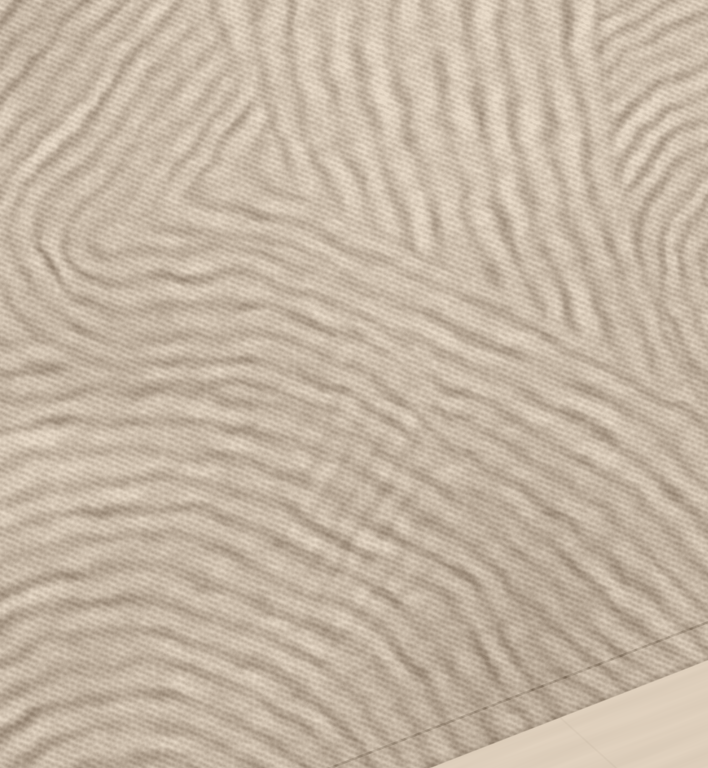
This texture is drawn by a WebGL 2 fragment shader. Its source:

```glsl
#version 300 es
precision highp float;

uniform vec2 u_resolution;
out vec4 outColor;

const float TAU = 6.2831853;
const vec3 SHADOW = vec3(0.60, 0.535, 0.465);
const vec3 LIGHT = vec3(0.88, 0.825, 0.755);
const vec3 FLOOR = vec3(0.87, 0.81, 0.735);

vec2 hash2(vec2 cell) {
    vec3 q = fract(cell.xyx * vec3(0.1031, 0.1030, 0.0973));
    q += dot(q, q.yzx + 33.33);
    return fract((q.xx + q.yz) * q.zy);
}

// Distance to the nearest scattered point
float cellular(vec2 p) {
    vec2 cell = floor(p), f = fract(p);
    float nearest = 2.0;
    for (int j = -1; j <= 1; j++)
        for (int i = -1; i <= 1; i++) {
            vec2 o = vec2(i, j);
            vec2 d = o + hash2(cell + o) - f;
            nearest = min(nearest, dot(d, d));
        }
    return sqrt(nearest);
}

float layeredSines(vec2 p) {
    float sum = 0.0, amp = 0.5;
    for (int i = 0; i < 4; i++) {
        sum += amp * sin(p.x + 1.3 * sin(p.y)) * cos(0.8 * p.y + 0.5);
        p = mat2(1.5, 1.1, -1.1, 1.5) * p + 1.7;
        amp *= 0.55;
    }
    return sum;
}

float segmentDistance(vec2 p, vec2 a, vec2 b) {
    vec2 ab = b - a;
    return length(p - a - ab * clamp(dot(p - a, ab) / dot(ab, ab), 0.0, 1.0));
}

float smoothMin(float a, float b, float k) {
    float h = max(k - abs(a - b), 0.0) / k;
    return min(a, b) - 0.25 * h * h * k;
}

// Broad crests with narrow troughs whose depth varies along each line
float ridge(float field, float frequency, float along) {
    float phase = field * frequency;
    float trough = pow(0.5 + 0.5 * sin(TAU * phase), 1.7);
    float depth = 0.95 + 0.9 * layeredSines(vec2(phase * 2.1, along * 21.0));
    return (0.8 - 2.0 * trough) * clamp(depth, 0.15, 1.7);
}

float side(float d, float softness) {
    return smoothstep(-softness, softness, d);
}

float spot(vec2 p, vec2 center, vec2 size) {
    vec2 d = (p - center) / size;
    return exp(-dot(d, d));
}

// Swept bands of raked ridges, joined along soft seams
float rakedRelief(vec2 p, float wobble) {
    float t = 1.0 - p.y, along = p.x - p.y;
    vec2 bend = vec2(0.143, 0.687);
    float droop = max(0.0, p.x - 0.28);
    vec2 lifted = p + vec2(0.0, 1.7 * droop * droop);
    float hook = smoothMin(segmentDistance(p, bend, vec2(0.45, 1.09)),
                           segmentDistance(lifted, bend, vec2(0.8, 0.687)), 0.06);
    float arch = length(p - vec2(0.17, -0.194));
    float fan = p.x - 0.5 * t * t - 0.25 * t * (0.8 - p.x);
    float across = p.x - 0.44;
    float slope = 0.45 + 0.6 * max(0.0, 0.45 - p.y);
    float sweep = p.y + slope * across + 0.15 * across * across;
    float whorl = length(p - vec2(1.04, 0.648));

    float left = mix(ridge(arch + wobble, 25.0, along),
                     ridge(hook + wobble, 29.0, along),
                     side(p.y - 0.56 + 0.25 * p.x, 0.04));
    float lower = mix(left, ridge(sweep + wobble, 25.0, along),
                      side(p.x - 0.43 - 0.5 * (t - 0.27), 0.035));
    float upper = mix(left, ridge(fan + wobble, 22.0, along),
                      side(p.x - 0.25 - 0.6 * t, 0.03));
    upper = mix(upper, ridge(whorl + wobble, 34.0, along),
                side(p.x - 0.78 - 0.5 * t * t, 0.014));
    return mix(lower, upper, side(sweep - 0.72, 0.02));
}

// Fine diagonal weave, tighter toward the top
float twill(vec2 p) {
    float n = dot(p, vec2(0.38, 0.92));
    return sin(TAU * 120.0 * n * (1.0 + 0.12 * n));
}

vec3 clothColor(vec2 p) {
    float wobble = 0.016 * layeredSines(p * 13.0) + 0.007 * layeredSines(p * 47.0);
    float wear = smoothstep(0.1, 0.75, cellular(p * 13.0 + wobble * 30.0));
    wear *= 1.0 - 0.6 * spot(p, vec2(0.25, 0.75), vec2(0.10, 0.07));
    float tone = 0.62 + 0.14 * (p.y - 0.5);
    tone += 0.27 * mix(0.4, 1.0, wear) * rakedRelief(p, wobble);

    // Cross creases over the lower arch
    vec2 q = p - vec2(0.17, -0.194);
    float crease = ridge(atan(q.x, q.y) + wobble, 19.0, length(q) * 2.0);
    tone += 0.10 * crease * spot(p, vec2(0.48, 0.34), vec2(0.10, 0.17));

    // Broad light and shade
    tone += 0.11 * spot(p, vec2(0.57, 0.86), vec2(0.28, 0.22));
    tone += 0.11 * spot(p, vec2(0.05, 0.38), vec2(0.14, 0.07));
    tone -= 0.13 * spot(p, vec2(0.68, 0.20), vec2(0.18, 0.20));
    tone -= 0.10 * spot(p, vec2(0.0, 0.98), vec2(0.12, 0.12));
    tone -= 0.08 * spot(p, vec2(0.12, 0.50), vec2(0.20, 0.04));
    tone += 0.07 * layeredSines(p * 9.0 + 2.0);

    // Weave and fibres
    tone += 0.115 * twill(p) + 0.30 * (cellular(p * 175.0) - 0.47);
    tone += 0.13 * layeredSines(p * vec2(75.0, 120.0));
    return mix(SHADOW, LIGHT, clamp(tone, -0.1, 1.1));
}

vec3 floorColor(vec2 p, float edge) {
    float grain = layeredSines(vec2(edge * 190.0, p.x * 9.0));
    float joint = smoothstep(0.003, 0.0, abs(p.y - 0.065 + 0.9 * (p.x - 0.73)));
    return FLOOR + 0.018 * grain - 0.025 * joint;
}

void main() {
    vec2 p = gl_FragCoord.xy / u_resolution.y;
    float pixel = 1.0 / u_resolution.y;
    float edge = 0.93 * (p.y - 0.388 * (p.x - 0.56));
    float hem = 0.93 * (p.y - 0.386 * (p.x - 0.43));

    vec3 cloth = clothColor(p);
    float stitch = 1.0 - smoothstep(0.0005, 0.0005 + 1.5 * pixel, abs(hem));
    cloth -= 0.13 * stitch * (0.75 + 0.25 * sin(p.x * 420.0));
    cloth -= 0.07 * smoothstep(0.009, 0.0, edge);

    vec3 color = mix(floorColor(p, edge), cloth, side(edge, pixel));
    outColor = vec4(color, 1.0);
}
```
